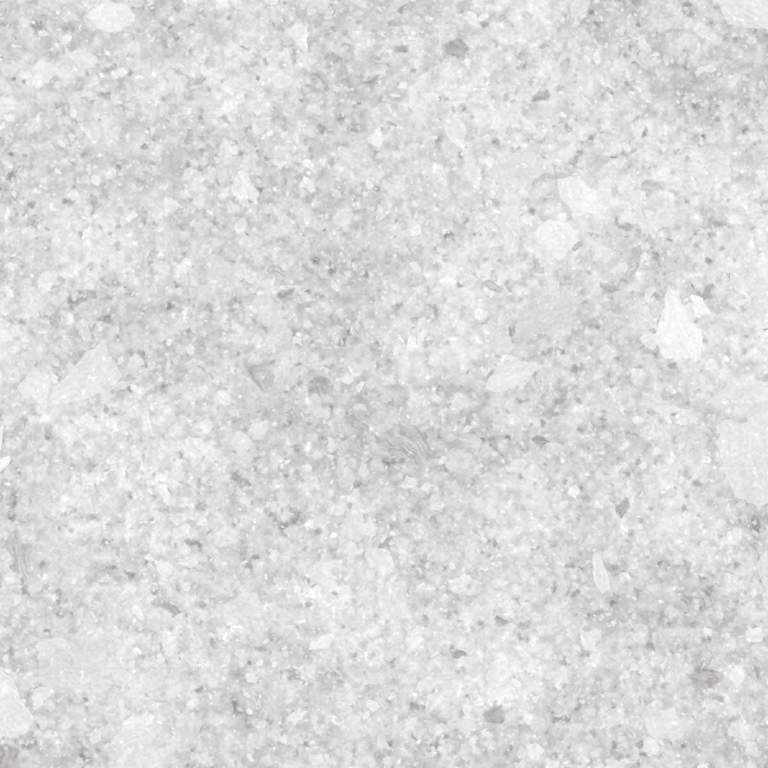
Give the GLSL for this texture, as a Shadertoy shader.

```glsl
#define MATRIX_TONE 0.858
#define LIGHT_LOW 0.862
#define LIGHT_HIGH 0.972
#define DARK_LOW 0.64
#define DARK_HIGH 0.80
#define EDGE_SOFTNESS 0.0016
#define GRAIN 0.24
#define CLOUDING 0.15
#define RAGGEDNESS 0.24
#define SIDES 7

float hash(vec2 p) {
    return fract(sin(dot(p, vec2(127.1, 311.7))) * 43758.5453);
}

float noise(vec2 p) {
    vec2 cell = floor(p), f = fract(p);
    f = f * f * (3.0 - 2.0 * f);
    return mix(mix(hash(cell), hash(cell + vec2(1, 0)), f.x),
               mix(hash(cell + vec2(0, 1)), hash(cell + vec2(1, 1)), f.x), f.y);
}

float fbm(vec2 p) {
    float sum = 0.0, weight = 0.5;
    for (int i = 0; i < 4; i++) {
        sum += weight * noise(p);
        p = mat2(1.6, 1.2, -1.2, 1.6) * p + 7.3;
        weight *= 0.5;
    }
    return sum / 0.9375;
}

// Signed distance to an irregular convex fragment
float fragmentDistance(vec2 p, float radius, float seed) {
    float d = -radius;
    for (int i = 0; i < SIDES; i++) {
        float side = float(i);
        float angle = 6.2832 * (side + 0.8 * hash(vec2(seed, side))) / float(SIDES);
        float reach = radius * mix(0.55, 1.0, hash(vec2(side, seed + 3.0)));
        d = max(d, dot(p, vec2(cos(angle), sin(angle))) - reach);
    }
    return d;
}

// Lays one size class of stone fragments over the given tone
float addFragments(float tone, vec2 uv, float scale, float density, float darkShare) {
    vec2 pos = uv * scale + scale * 0.37;
    vec2 ragged = vec2(fbm(pos * 3.0), fbm(pos * 3.0 + 31.0)) - 0.5;
    float soft = EDGE_SOFTNESS * scale;
    for (int y = -1; y <= 1; y++)
    for (int x = -1; x <= 1; x++) {
        vec2 cell = floor(pos) + vec2(x, y);
        vec2 key = cell + scale * 1.7;
        if (hash(key) > density) continue;

        vec2 centre = cell + 0.1 + 0.8 * vec2(hash(key + 11.3), hash(key + 23.9));
        float seed = 90.0 * hash(key + 37.1);
        float angle = 6.2832 * hash(key + 41.7);
        float radius = mix(0.22, 0.55, pow(hash(key + 53.3), 1.3));
        float stretch = mix(1.0, 2.0, hash(key + 61.9));
        bool isDark = hash(key + 71.3) < darkShare;

        vec2 p = pos - centre + RAGGEDNESS * ragged * (isDark ? 1.7 : 1.0);
        p = mat2(cos(angle), sin(angle), -sin(angle), cos(angle)) * p;
        p.y *= stretch;
        float blur = soft * (isDark ? 2.0 : 1.0);
        float mask = 1.0 - smoothstep(-blur, blur, fragmentDistance(p, radius, seed));
        if (mask <= 0.0) continue;

        // Fine veins run along each fragment
        float pick = hash(key + 83.7);
        float veins = fbm(p / scale * vec2(40.0, 190.0) + seed) - 0.5;
        float stone = isDark ? mix(DARK_LOW, DARK_HIGH, pick) + 0.32 * veins
                             : mix(LIGHT_LOW, LIGHT_HIGH, pick) + 0.09 * veins;
        float opacity = mix(0.55, 1.0, hash(key + 97.1));
        tone = mix(tone, stone, mask * opacity);
    }
    return tone;
}

void mainImage(out vec4 fragColor, in vec2 fragCoord) {
    vec2 uv = fragCoord / iResolution.y;

    // Cloudy, grainy matrix
    float clouds = CLOUDING * (fbm(uv * 9.0) - 0.5);
    float tone = MATRIX_TONE + clouds;
    tone += GRAIN * (fbm(uv * 95.0 + 5.0) - 0.5);

    // Sparse dark pits
    tone -= 0.16 * smoothstep(0.62, 0.85, fbm(uv * 65.0 + 19.0));

    // Fragments from crumbs up to large stones
    tone = addFragments(tone, uv, 115.0, 0.50, 0.16);
    tone = addFragments(tone, uv, 64.0, 0.46, 0.15);
    tone = addFragments(tone, uv, 36.0, 0.42, 0.13);
    tone = addFragments(tone, uv, 20.0, 0.32, 0.13);
    tone = addFragments(tone, uv, 12.0, 0.26, 0.16);
    tone = addFragments(tone, uv, 7.0, 0.22, 0.14);

    // Shared shading and dust over everything
    tone += 0.35 * clouds;
    tone += 0.06 * (noise(uv * 300.0) - 0.5);
    tone += 0.09 * smoothstep(0.66, 0.85, fbm(uv * 120.0 + 43.0));

    // Cool in the lights, slightly warm in the darks
    float lightness = smoothstep(0.70, 0.90, tone);
    vec3 tint = mix(vec3(0.005, -0.001, -0.004), vec3(0.002, -0.002, 0.002), lightness);
    fragColor = vec4(clamp(tone + tint, 0.0, 1.0), 1.0);
}
```
